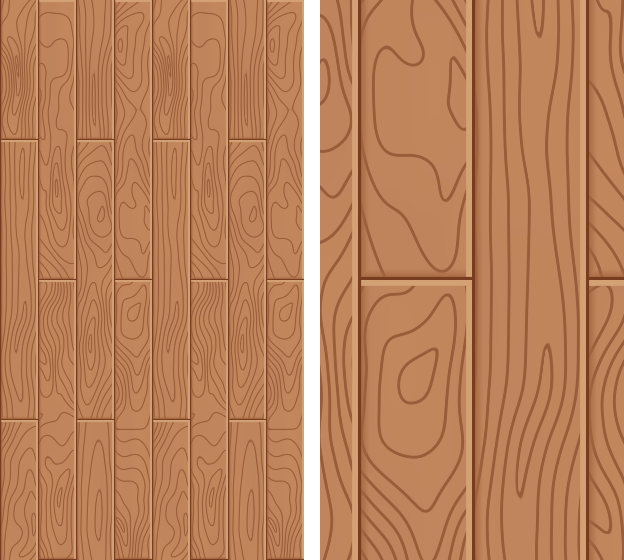
Left: the whole. Right: its middle third, enlarged.
This texture is drawn by a WebGL 2 fragment shader. Its source:

```glsl
#version 300 es
precision highp float;

uniform vec2 u_resolution;
out vec4 fragColor;

const vec2 PLANKS = vec2(8.0, 2.0);   // planks across and down the canvas
const float PLANK_LENGTH = 7.37;      // in plank widths
const float RINGS = 8.5;              // grain lines per plank width

const vec3 WOOD = vec3(0.755, 0.522, 0.362);
const vec3 GRAIN = vec3(0.56, 0.33, 0.19);
const vec3 SHADE = vec3(0.64, 0.40, 0.25);
const vec3 SEAM = vec3(0.47, 0.24, 0.12);
const vec3 HIGHLIGHT = vec3(0.83, 0.63, 0.46);

float hash(vec2 p) {
    vec3 q = fract(vec3(p.xyx) * 0.1031);
    q += dot(q, q.yzx + 33.33);
    return fract((q.x + q.y) * q.z);
}

float noise(vec2 p) {
    vec2 cell = floor(p);
    vec2 f = fract(p);
    f = f * f * f * (f * (f * 6.0 - 15.0) + 10.0);
    float low = mix(hash(cell), hash(cell + vec2(1, 0)), f.x);
    float high = mix(hash(cell + vec2(0, 1)), hash(cell + vec2(1, 1)), f.x);
    return mix(low, high, f.y);
}

float smoothMin(float a, float b, float k) {
    float h = max(k - abs(a - b), 0.0) / k;
    return min(a, b) - 0.25 * h * h * k;
}

// Height field whose contours are the grain: stretched rings around two eyes
float grainField(vec2 p, vec2 plankId, float straight) {
    vec2 seed = plankId * 17.0 + 5.0;
    float bend = noise(p * vec2(1.1, 0.65) + seed * 3.0) - 0.5;
    float ripple = noise(p * vec2(1.8, 1.4) + seed * 5.0) - 0.5;
    p.x += mix(0.85, 0.28, straight) * bend + mix(0.22, 0.07, straight) * ripple;

    float field = 10.0;
    for (int i = 0; i < 2; i++) {
        float n = float(i);
        vec2 eyeSeed = seed + vec2(n * 7.0, 3.0);
        float side = mix(hash(eyeSeed) * 1.1 - 0.05, 0.5, straight * 0.85);
        float along = (n + 0.2 + 0.6 * hash(eyeSeed + 1.0)) * 0.5 * PLANK_LENGTH;
        float squash = mix(0.17 + 0.17 * hash(eyeSeed + 2.0), 0.09, straight);
        float rings = length((p - vec2(side, along)) * vec2(1.0, squash));
        field = smoothMin(field, rings, 0.12);
    }
    return field * RINGS;
}

// Contour lines of even width, found by dividing by the slope
float grainLines(vec2 p, vec2 plankId, float straight, float halfWidth, float pixel) {
    const float STEP = 0.01;
    float f = grainField(p, plankId, straight);
    float fx = grainField(p + vec2(STEP, 0), plankId, straight);
    float fy = grainField(p + vec2(0, STEP), plankId, straight);
    float slope = max(length(vec2(fx - f, fy - f)) / STEP, 1.5);
    float dist = abs(fract(f) - 0.5) / slope;
    return 1.0 - smoothstep(halfWidth - 0.5 * pixel, halfWidth + 0.7 * pixel, dist);
}

float edgeBand(float dist, float width, float pixel) {
    return 1.0 - smoothstep(width - 0.5 * pixel, width + 0.8 * pixel, dist);
}

// Lit right and top edges, dark left and bottom edges
vec3 bevel(vec3 color, vec2 p, float pixel) {
    float darkDist = min(p.x, p.y);
    float lightDist = min(1.0 - p.x, PLANK_LENGTH - p.y);
    color = mix(color, SHADE, 0.75 * (1.0 - smoothstep(0.02, 0.11, darkDist)));
    color = mix(color, HIGHLIGHT, edgeBand(lightDist, 0.05, pixel));
    return mix(color, SEAM, edgeBand(darkDist, 0.026, pixel));
}

void main() {
    vec2 grid = gl_FragCoord.xy / u_resolution * PLANKS;
    float pixel = PLANKS.x / u_resolution.x;

    // Neighbouring columns are shifted by half a plank
    float column = floor(grid.x);
    grid.y += 0.5 * (1.0 - mod(column, 2.0));
    vec2 p = fract(grid) * vec2(1.0, PLANK_LENGTH);

    // Grain repeats every four columns and two rows
    vec2 plankId = mod(floor(grid), vec2(4.0, 2.0));
    float straight = 1.0 - step(0.5, abs(mod(plankId.x + 2.0 * plankId.y, 4.0) - 2.0));

    float tone = 0.985 + 0.03 * noise(p * vec2(3.0, 0.6) + plankId * 11.0);
    float lines = grainLines(p, plankId, straight, 0.012, pixel);
    vec3 color = mix(WOOD * tone, GRAIN, 0.8 * lines);
    fragColor = vec4(bevel(color, p, pixel), 1.0);
}
```
